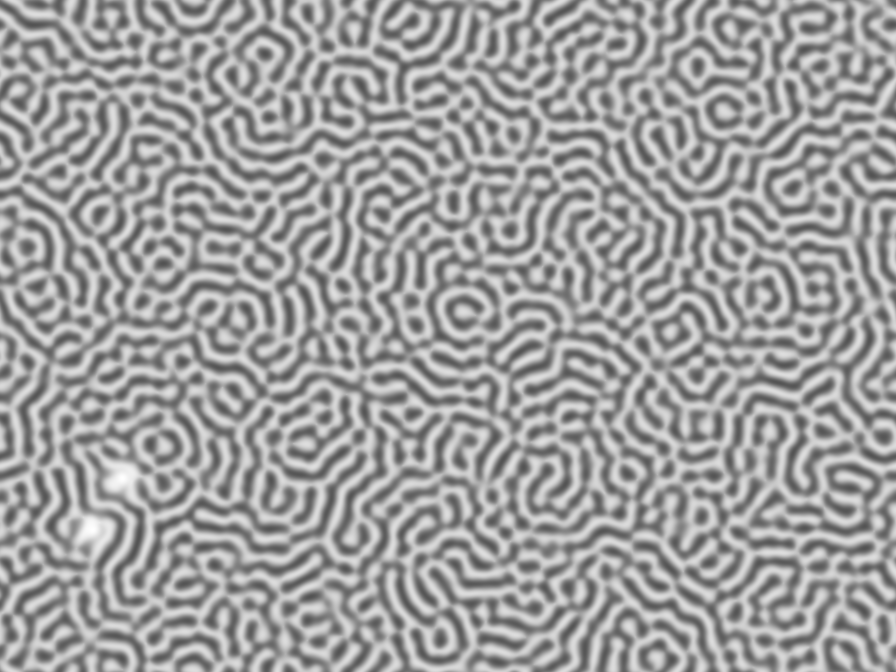
Give the GLSL for this pattern, as a Shadertoy shader.

```glsl
// Seamless grey labyrinth: winding dark ridges of even width on a pale ground.

const float LINES = 34.0;            // ridges per canvas height
const int   WAVES = 24;              // plane waves in the seed field
const float BAND = 0.16;             // relative spread of the seed wavelengths
const float GRID_DENSITY = 1.6;      // stripe patches per wavelength
const int   REACH = 2;               // neighbouring patches blended each way
const float MID_TONE = 0.56;
const float CONTRAST = 0.367;
const float PALE_BIAS = 0.12;        // lifts broken spots towards the ground
const float SOFTNESS = 0.30;         // fades ridges where patches disagree
const vec2  GAP_CENTRE = vec2(0.12, 0.25);
const vec2  GAP_LOBE = vec2(0.75, 1.3);   // in wavelengths
const float GAP_FALLOFF = 1.5;
const float TAU = 6.28319;

vec3 waves[WAVES];                   // xy: wave vector, z: phase in turns

float hash(float n) {
    return fract(sin(n * 12.9898 + 4.1) * 43758.5);
}

// Doubles the angle of a vector, so that opposite directions agree.
vec2 doubleAngle(vec2 v) {
    return vec2(v.x * v.x - v.y * v.y, 2.0 * v.x * v.y);
}

// Waves of near equal length with whole cycles across the canvas.
void buildWaves(vec2 cycles) {
    for (int i = 0; i < WAVES; i++) {
        float n = float(i);
        float angle = 0.5 * TAU * (n + hash(n)) / float(WAVES);
        float stretch = 1.0 + BAND * (hash(n + 37.0) - 0.5);
        vec2 whole = round(cycles * stretch * vec2(cos(angle), sin(angle)));
        waves[i] = vec3(whole / cycles, hash(n + 71.0));
    }
}

// Local stripe of the seed field: xy is its direction, zw its unit phasor.
vec4 localStripe(vec2 p) {
    float value = 0.0;
    vec2 slope = vec2(0.0), bend = vec2(0.0);
    for (int i = 0; i < WAVES; i++) {
        vec2 k = waves[i].xy;
        float a = TAU * fract(dot(k, p) + waves[i].z);
        float c = cos(a);
        value += c;
        slope += sin(a) * k;
        bend += c * doubleAngle(k);
    }
    vec2 tensor = doubleAngle(slope) + value * bend;
    float angle = 0.5 * atan(tensor.y, tensor.x + 1e-6);
    vec2 dir = vec2(cos(angle), sin(angle));
    vec2 phasor = vec2(value, dot(slope, dir));
    return vec4(dir, phasor / max(length(phasor), 1e-5));
}

// Blends stripe patches of one wavelength into even, branching ridges.
float labyrinth(vec2 p, vec2 cycles) {
    vec2 cell = cycles / round(cycles * GRID_DENSITY);
    vec2 home = floor(p / cell);
    float radius = float(REACH) + 0.5;
    float total = 0.0, even = 0.0;
    vec2 odd = vec2(0.0);
    for (int y = -REACH; y <= REACH; y++)
    for (int x = -REACH; x <= REACH; x++) {
        vec2 centre = (home + vec2(x, y) + 0.5) * cell;
        vec2 offset = p - centre;
        vec2 q = offset / (cell * radius);
        float window = 1.0 - dot(q, q);
        if (window <= 0.0) continue;
        float weight = window * window * window;
        vec4 stripe = localStripe(centre);
        float a = TAU * dot(stripe.xy, offset);
        float c = cos(a), s = sin(a);
        even += weight * (stripe.z * c - stripe.w * s);
        odd += weight * (stripe.z * s + stripe.w * c) * stripe.xy;
        total += weight;
    }
    even /= total;
    odd /= total;
    float amplitude = sqrt(even * even + dot(odd, odd));
    return (even + PALE_BIAS) / (amplitude + SOFTNESS);
}

// Soft two-lobed clearing, wrapped around the canvas.
float clearing(vec2 uv, vec2 cycles) {
    vec2 r = (fract(uv - GAP_CENTRE + 0.5) - 0.5) * cycles;
    float d = min(length(r - GAP_LOBE), length(r + GAP_LOBE));
    return exp(-GAP_FALLOFF * d * d);
}

void mainImage(out vec4 fragColor, in vec2 fragCoord) {
    vec2 uv = fragCoord / iResolution.xy;
    vec2 cycles = round(LINES * vec2(iResolution.x / iResolution.y, 1.0));
    buildWaves(cycles);
    float tone = MID_TONE + CONTRAST * labyrinth(uv * cycles, cycles);
    tone = mix(tone, 1.0, clearing(uv, cycles));
    fragColor = vec4(vec3(clamp(tone, 0.0, 1.0)), 1.0);
}
```
